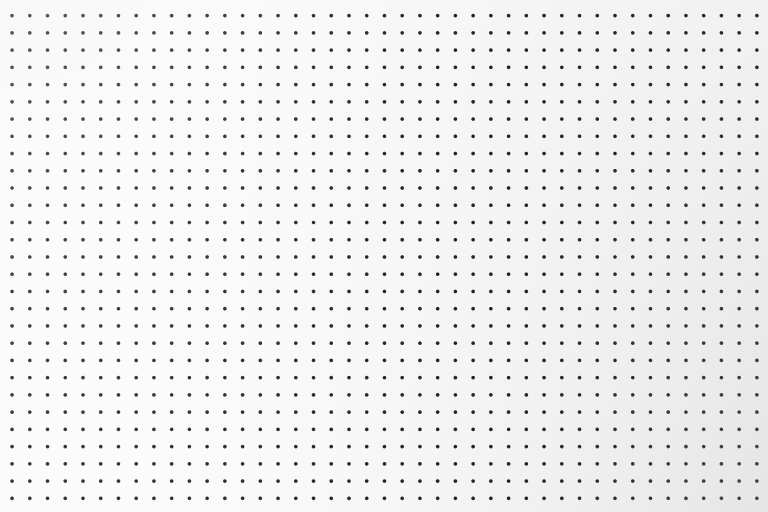
Give the GLSL for this pattern, as a WebGL 2 fragment shader.

```glsl
#version 300 es
precision highp float;
// White perforated board: 43 by 29 small dark holes under soft light.
// Each point finds its nearest hole by rounding; gradients shade the sheet,
// and layered sines vary the holes slightly from one to the next.

uniform vec2 u_resolution;
out vec4 fragColor;

const vec2 HOLE_COUNT = vec2(43.0, 29.0);
const vec2 FIRST_HOLE = vec2(0.0157, 0.0267);   // lower left hole, share of canvas
const vec2 PITCH = vec2(0.02309, 0.03367);      // hole spacing, share of canvas
const float HOLE_RADIUS = 0.0035;               // in canvas heights
const float RADIUS_VARIATION = 0.03;
const float TONE_VARIATION = 0.018;
const vec3 SHEET_LIGHT = vec3(0.984);
const vec3 SHEET_SHADE = vec3(0.895);
const vec3 HOLE_DARK = vec3(0.135, 0.135, 0.13);
const vec3 HOLE_PALE = vec3(0.34, 0.34, 0.335);
const float WALL_LIGHT = 0.12;                  // glow on the inner wall

// Smooth irregular value from -1 to 1 for a hole index.
float holeVariation(vec2 index) {
    return 0.5 * sin(dot(index, vec2(2.7, 4.1)))
         + 0.3 * sin(dot(index, vec2(-5.3, 1.9)) + 1.3)
         + 0.2 * sin(dot(index, vec2(3.9, -7.7)) + 2.6);
}

// Sheet brightness falls off to the right, most at the lower corner.
vec3 sheetColor(vec2 uv) {
    float sideShade = 0.42 * smoothstep(0.1, 1.1, uv.x);
    float cornerShade = 0.55 * pow(uv.x, 3.0) * (1.0 - uv.y);
    float topCorner = 0.12 * smoothstep(0.35, 0.0, length(uv - vec2(0.0, 1.0)));
    return mix(SHEET_LIGHT, SHEET_SHADE, sideShade + cornerShade + topCorner);
}

// Holes are palest at the upper left and pale again at the lower right.
vec3 holeColor(vec2 uv, float variation) {
    float upperLeft = smoothstep(0.65, 0.0, uv.x) * mix(0.35, 1.0, uv.y);
    float lowerRight = 0.55 * smoothstep(0.65, 1.0, uv.x) * (1.0 - uv.y);
    vec3 tone = mix(HOLE_DARK, HOLE_PALE, clamp(upperLeft + lowerRight, 0.0, 1.0));
    return tone + TONE_VARIATION * variation;
}

void main() {
    vec2 uv = gl_FragCoord.xy / u_resolution;
    float pixel = 1.0 / u_resolution.y;
    vec2 toHeights = vec2(u_resolution.x / u_resolution.y, 1.0);

    // Nearest hole
    vec2 index = floor((uv - FIRST_HOLE) / PITCH + 0.5);
    index = clamp(index, vec2(0.0), HOLE_COUNT - 1.0);
    vec2 center = FIRST_HOLE + index * PITCH;
    vec2 offset = (uv - center) * toHeights;

    // Round opening with a smooth edge one pixel wide
    float variation = holeVariation(index);
    float radius = HOLE_RADIUS * (1.0 + RADIUS_VARIATION * variation);
    float edge = length(offset) - radius;
    float coverage = clamp(0.5 - edge / pixel, 0.0, 1.0);

    // Light catches the lower left wall toward the right of the sheet
    float wall = clamp(dot(offset, vec2(-0.7)) / radius, 0.0, 1.0);
    vec3 opening = holeColor(center, variation)
                 + WALL_LIGHT * wall * smoothstep(0.5, 1.0, center.x);

    fragColor = vec4(mix(sheetColor(uv), opening, coverage), 1.0);
}
```
